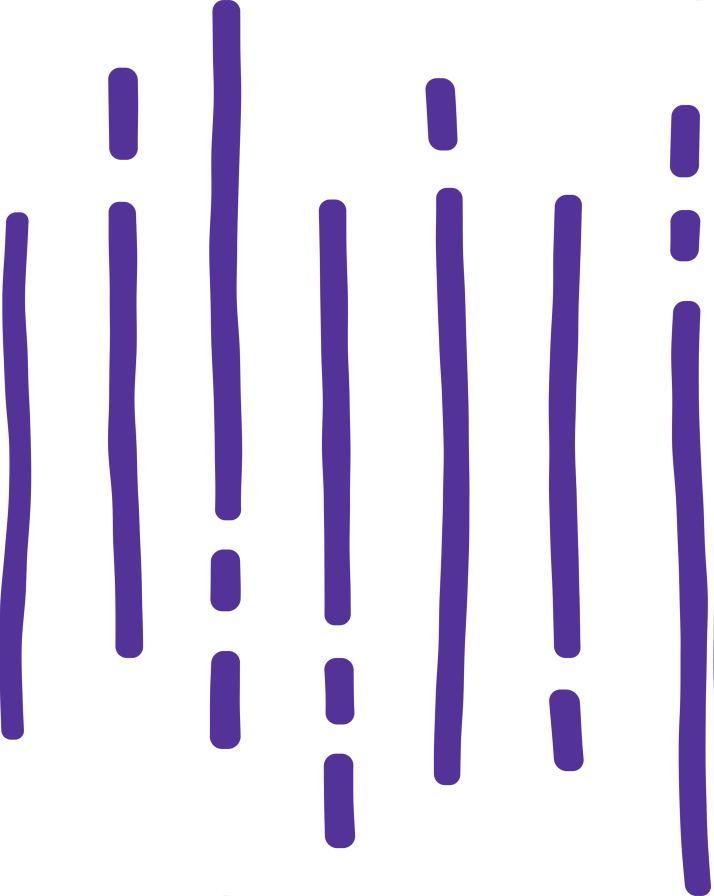
Write a WebGL 1 fragment shader that draws this pattern.

```glsl
precision highp float;

uniform vec2 u_resolution;

const float PI = 3.14159;
const int COLUMNS = 7;
const vec2 TILE = vec2(612.0, 768.0);   // design units spanning the canvas
const vec3 PAPER = vec3(1.0);
const vec3 INK = vec3(0.33, 0.20, 0.60);

float hash(vec2 p) {
  vec3 q = fract(p.xyx * vec3(0.1031, 0.1030, 0.0973));
  q += dot(q, q.yzx + 33.33);
  return fract((q.x + q.y) * q.z);
}

// Smooth noise in -1..1 that repeats after a whole number of cells
float wrapNoise(float x, float cells, float seed) {
  float cell = floor(x);
  float a = hash(vec2(mod(cell, cells), seed));
  float b = hash(vec2(mod(cell + 1.0, cells), seed));
  return mix(a, b, smoothstep(0.0, 1.0, x - cell)) * 2.0 - 1.0;
}

// Shortest signed offset on a repeating axis
float wrapOffset(float offset, float period) {
  return mod(offset + 0.5 * period, period) - 0.5 * period;
}

// Distance to a bent marker stroke; span = top x, bottom x, top y, bottom y
float stroke(vec2 p, vec4 span, vec2 bend, float halfWidth, float seed) {
  float halfLength = 0.5 * (span.w - span.z);
  float dy = wrapOffset(p.y - 0.5 * (span.z + span.w), TILE.y);
  float t = clamp(0.5 + 0.5 * dy / halfLength, 0.0, 1.0);
  float spine = mix(span.x, span.y, t)
              + bend.x * sin(PI * t) + bend.y * sin(3.0 * PI * t);
  float dx = wrapOffset(p.x - spine, TILE.x);

  // Each side of the stroke wavers on its own
  float cells = 18.0;
  float side = step(0.0, dx);
  float w = halfWidth + 0.8 * wrapNoise(p.y / TILE.y * cells, cells, seed + side);

  float corner = 0.82 * w;
  vec2 q = abs(vec2(dx, dy)) - vec2(w, halfLength) + corner;
  return length(max(q, 0.0)) + min(max(q.x, q.y), 0.0) - corner;
}

// Short dash; ends = top y, bottom y, equal when there is none
float dash(vec2 p, float x, float lean, vec2 ends, float seed) {
  if (ends.y <= ends.x) return TILE.y;
  return stroke(p, vec4(x - lean, x + lean, ends), vec2(0.0), 12.7, seed);
}

void main() {
  vec2 uv = gl_FragCoord.xy / u_resolution;
  vec2 p = vec2(uv.x, 1.0 - uv.y) * TILE;   // y runs downward

  // Long bars: top x, bottom x, top y, bottom y
  vec4 bars[COLUMNS];
  bars[0] = vec4(15.5, 11.0, 182.0, 634.0);
  bars[1] = vec4(104.0, 111.0, 173.0, 564.0);
  bars[2] = vec4(194.0, 195.5, 0.0, 446.0);
  bars[3] = vec4(285.0, 289.0, 171.0, 536.0);
  bars[4] = vec4(385.0, 383.5, 161.0, 673.0);
  bars[5] = vec4(488.0, 487.0, 167.0, 564.0);
  bars[6] = vec4(589.0, 599.0, 258.0, 768.0);

  // Bar bow and ripple, then dash x and lean
  vec4 shapes[COLUMNS];
  shapes[0] = vec4(1.0, -3.2, 0.0, 0.0);
  shapes[1] = vec4(-1.5, 1.5, 105.5, 0.5);
  shapes[2] = vec4(-2.0, 1.5, 193.3, -0.5);
  shapes[3] = vec4(0.9, 0.0, 291.0, 0.5);
  shapes[4] = vec4(6.0, -1.0, 378.7, 2.0);
  shapes[5] = vec4(-5.0, 0.5, 485.5, 2.7);
  shapes[6] = vec4(-2.0, -2.5, 587.0, -0.8);

  // Two dashes per column: top y and bottom y of each
  vec4 dashes[COLUMNS];
  dashes[0] = vec4(0.0);
  dashes[1] = vec4(58.0, 137.0, 0.0, 0.0);
  dashes[2] = vec4(471.0, 524.0, 558.0, 642.0);
  dashes[3] = vec4(564.0, 621.0, 646.0, 727.0);
  dashes[4] = vec4(67.0, 129.0, 0.0, 0.0);
  dashes[5] = vec4(591.0, 661.0, 0.0, 0.0);
  dashes[6] = vec4(90.0, 152.0, 180.0, 224.0);

  float d = TILE.y;
  for (int i = 0; i < COLUMNS; i++) {
    float seed = float(i) * 7.0 + 3.0;
    float halfWidth = i == 0 ? 9.9 : 11.5;
    vec4 shape = shapes[i];
    d = min(d, stroke(p, bars[i], shape.xy, halfWidth, seed));
    d = min(d, dash(p, shape.z, shape.w, dashes[i].xy, seed + 2.0));
    d = min(d, dash(p, shape.z, shape.w, dashes[i].zw, seed + 4.0));
  }

  float pixel = TILE.x / u_resolution.x;
  float ink = 1.0 - smoothstep(-0.7 * pixel, 0.7 * pixel, d);
  gl_FragColor = vec4(mix(PAPER, INK, ink), 1.0);
}
```
